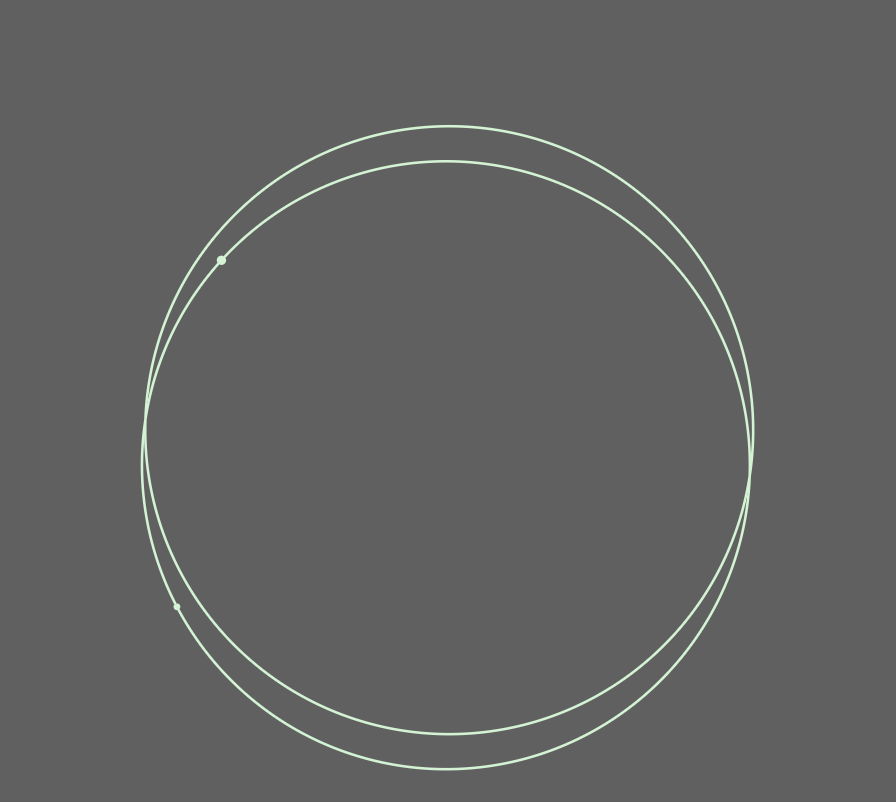
Write a WebGL 1 fragment shader that draws this background.

```glsl
precision highp float;
// Two thin, offset pale green rings with two small beads on a flat grey ground.

uniform vec2 u_resolution;

const vec3 GROUND = vec3(0.378);
const vec3 PALE_GREEN = vec3(0.83, 0.95, 0.83);
const float RING_RADIUS = 0.379;
const float HALF_STROKE = 0.0016;

// Signed distance to a stroked circle
float ringDistance(vec2 p, vec2 center, float radius, float halfStroke) {
  return abs(length(p - center) - radius) - halfStroke;
}

// Signed distance to a bead placed on a circle at the given angle
float beadDistance(vec2 p, vec2 center, float radius, float angle, float beadRadius) {
  vec2 bead = center + radius * vec2(cos(angle), sin(angle));
  return length(p - bead) - beadRadius;
}

// Antialiased coverage of a signed distance
float coverage(float d, float pixel) {
  return clamp(0.5 - d / pixel, 0.0, 1.0);
}

void main() {
  // Centered coordinates in units of canvas height
  float pixel = 1.0 / u_resolution.y;
  vec2 p = (gl_FragCoord.xy - 0.5 * u_resolution) * pixel;

  vec2 upperCenter = vec2(0.0015, -0.0364);
  vec2 lowerCenter = vec2(-0.0026, -0.0801);

  // Rings
  float upperRing = ringDistance(p, upperCenter, RING_RADIUS, HALF_STROKE);
  float lowerRing = ringDistance(p, lowerCenter, RING_RADIUS, HALF_STROKE);

  // Beads on the lower ring
  float largeBead = beadDistance(p, lowerCenter, RING_RADIUS, 2.4016, 0.0058);
  float smallBead = beadDistance(p, lowerCenter, RING_RADIUS, 3.626, 0.0042);

  float shape = min(min(upperRing, lowerRing), min(largeBead, smallBead));
  gl_FragColor = vec4(mix(GROUND, PALE_GREEN, coverage(shape, pixel)), 1.0);
}
```
